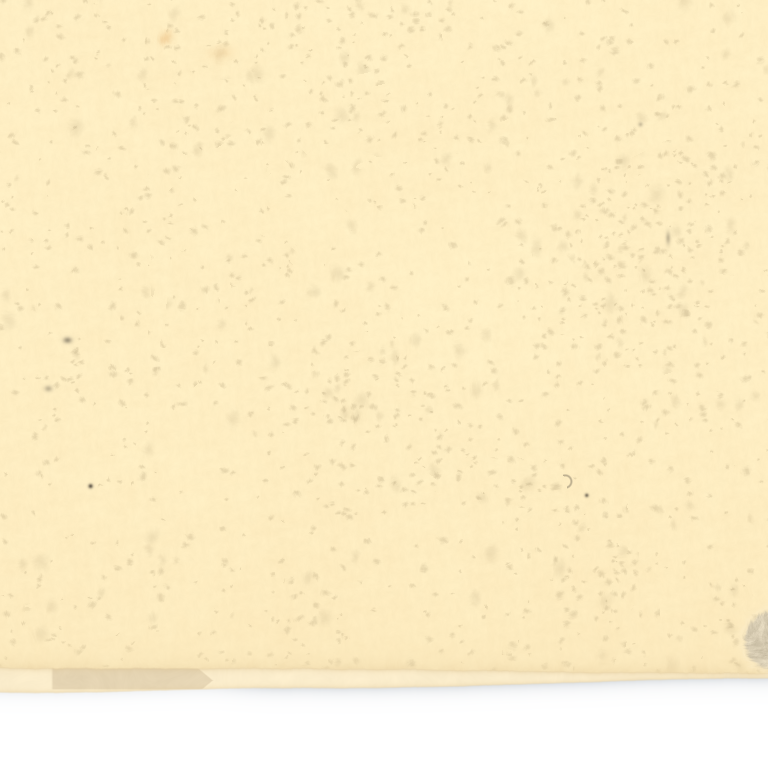
Write a WebGL 1 fragment shader that draws this texture.

```glsl
precision highp float;
// Aged cream paper with flecks, a folded lower edge and a chipped corner on white.
uniform vec2 u_resolution;

const vec3 PAPER = vec3(1.0, 0.940, 0.772);
const vec3 PAPER_WARM = vec3(0.988, 0.912, 0.735);
const vec3 FOLD_TAN = vec3(0.86, 0.76, 0.57);
const vec3 STRIP = vec3(0.985, 0.93, 0.80);
const vec3 PATCH = vec3(0.90, 0.835, 0.705);
const vec3 CHIP = vec3(0.83, 0.785, 0.685);
const vec3 FLECK = vec3(0.70, 0.63, 0.48);
const vec3 INK = vec3(0.36, 0.33, 0.28);
const vec3 SHADOW = vec3(0.80, 0.82, 0.84);
const float FLECK_STRENGTH = 0.30;
const float MOTTLE_STRENGTH = 0.55;

vec2 hash2(vec2 p) {
  vec3 q = fract(vec3(p.xyx) * vec3(0.1031, 0.1030, 0.0973));
  q += dot(q, q.yzx + 33.33);
  return fract((q.xx + q.yz) * q.zy);
}

// Turned and warped sine layers, roughly -1 to 1.
float sineLayers(vec2 p) {
  float sum = 0.0;
  float gain = 0.5;
  for (int i = 0; i < 6; i++) {
    p = mat2(0.8, 0.6, -0.6, 0.8) * p * 1.75 + 1.7;
    p += 0.7 * sin(p.yx * 0.8 + 2.1);
    sum += gain * sin(p.x) * sin(p.y);
    gain *= 0.75;
  }
  return sum;
}

// Cellular flecks: soft dots of random size around jittered cell points.
float flecks(vec2 p, float density) {
  vec2 cell = floor(p);
  float cover = 0.0;
  for (int y = -1; y <= 1; y++) {
    for (int x = -1; x <= 1; x++) {
      vec2 id = cell + vec2(float(x), float(y));
      vec2 offset = p - id - hash2(id);
      vec2 trait = hash2(id + 71.3);
      float size = mix(0.25, 0.75, trait.y);
      float dot1 = 1.0 - smoothstep(0.0, size, length(offset));
      cover = max(cover, dot1 * step(trait.x, density));
    }
  }
  return cover;
}

float blob(vec2 p, vec2 center, vec2 radius) {
  vec2 d = (p - center) / radius;
  return exp(-dot(d, d));
}

void main() {
  vec2 uv = gl_FragCoord.xy / u_resolution;
  float px = 1.0 / min(u_resolution.x, u_resolution.y);
  float soft = max(px, 0.0018);
  float fine = sineLayers(uv * 38.0);
  float broad = sineLayers(uv * 4.0 + 3.0);

  // Sheet colour: warmer toward the lower edge.
  float warmth = 0.22 + 0.40 * (1.0 - smoothstep(0.12, 0.65, uv.y));
  warmth += MOTTLE_STRENGTH * (0.40 * fine + 0.30 * broad);
  vec3 sheet = mix(PAPER, PAPER_WARM, clamp(warmth, -0.3, 1.3));
  sheet += 0.008 * sineLayers(uv * vec2(150.0, 120.0));

  // Flecks gather in worn areas.
  float worn = 0.18 + 0.22 * smoothstep(-0.1, 0.7, broad);
  worn += 0.55 * blob(uv, vec2(0.82, 0.67), vec2(0.12, 0.13));
  worn += 0.50 * blob(uv, vec2(0.49, 0.49), vec2(0.10, 0.05));
  worn += 0.45 * blob(uv, vec2(0.63, 0.39), vec2(0.16, 0.05));
  worn += 0.45 * blob(uv, vec2(0.45, 0.94), vec2(0.12, 0.07));
  worn += 0.40 * blob(uv, vec2(0.77, 0.26), vec2(0.05, 0.04));
  vec2 ragged = uv + 0.004 * vec2(fine, sineLayers(uv * 45.0 + 9.0));
  float grain = flecks(ragged * vec2(95.0, 110.0), 0.45 * worn);
  grain += 0.6 * flecks(ragged * vec2(55.0, 42.0) + 17.0, 0.25 * worn);
  sheet = mix(sheet, FLECK, FLECK_STRENGTH * grain);
  float rust = blob(ragged, vec2(0.215, 0.952), vec2(0.008));
  rust += 0.5 * blob(ragged, vec2(0.29, 0.93), vec2(0.014, 0.01));
  sheet = mix(sheet, vec3(0.92, 0.74, 0.50), 0.5 * rust);

  // Isolated dark specks and one small curved hair.
  float specks = 0.9 * blob(uv, vec2(0.118, 0.367), vec2(0.0030));
  specks += 0.75 * blob(uv, vec2(0.764, 0.355), vec2(0.0026));
  specks += 0.55 * blob(uv, vec2(0.088, 0.557), vec2(0.0055, 0.004));
  specks += 0.35 * blob(uv, vec2(0.063, 0.494), vec2(0.005, 0.004));
  specks += 0.35 * blob(uv, vec2(0.870, 0.690), vec2(0.003, 0.008));
  specks += 0.30 * blob(uv, vec2(0.834, 0.838), vec2(0.003));
  vec2 hair = uv - vec2(0.736, 0.373);
  float arc = 1.0 - smoothstep(0.0, 0.0025, abs(length(hair) - 0.008));
  specks += 0.4 * arc * step(0.0, hair.x + 0.3 * hair.y);
  sheet = mix(sheet, INK, min(specks, 1.0));

  // Fold with a tan rim and the narrow strip beneath it.
  float wobble = 0.0012 * sineLayers(vec2(uv.x * 24.0, 2.0));
  float fold = 0.130 - 0.006 * smoothstep(0.25, 0.95, uv.x) + wobble;
  float aboveFold = uv.y - fold;
  float rim = exp(-max(aboveFold, 0.0) / 0.007);
  sheet = mix(sheet, FOLD_TAN, rim * (0.42 + 0.18 * fine));
  sheet = mix(sheet, PAPER_WARM * 0.985, 0.4 * exp(-max(aboveFold, 0.0) / 0.04));
  float lower = 0.098 + 0.006 * smoothstep(0.05, 0.35, uv.x);
  lower += 0.013 * smoothstep(0.45, 1.0, uv.x) + 0.4 * wobble;
  vec3 strip = STRIP + 0.012 * fine;
  float patchEnd = 0.279 - 1.2 * abs(uv.y - 0.114);
  float inPatch = smoothstep(0.066, 0.070, uv.x) * (1.0 - smoothstep(patchEnd - 0.004, patchEnd, uv.x));
  inPatch *= smoothstep(0.101, 0.104, uv.y);
  strip = mix(strip, PATCH + 0.015 * fine, inPatch);
  strip = mix(strip, FOLD_TAN, 0.55 * exp(-abs(aboveFold) / 0.003));
  strip = mix(strip, FOLD_TAN, 0.45 * exp(-max(uv.y - lower, 0.0) / 0.0025));
  vec3 color = mix(strip, sheet, smoothstep(-soft, soft, aboveFold));

  // Chipped right corner with a pale torn rim.
  float chipDist = length((uv - vec2(1.006, 0.166)) / vec2(1.0, 1.08)) - 0.038 + 0.004 * fine;
  vec3 chip = CHIP + 0.09 * fine + 0.05 * sineLayers(uv * 70.0);
  color = mix(color, chip, 1.0 - smoothstep(-0.005, 0.003, chipDist));
  color = mix(color, STRIP, 0.45 * exp(-abs(chipDist - 0.003) / 0.003));

  // White ground with the sheet's soft shadow.
  float below = max(lower - uv.y, 0.0);
  float shade = 0.30 + 0.40 * smoothstep(0.26, 0.36, uv.x);
  vec3 ground = mix(vec3(1.0), SHADOW, shade * exp(-below / 0.008));
  color = mix(ground, color, smoothstep(-soft, soft, uv.y - lower));
  gl_FragColor = vec4(clamp(color, 0.0, 1.0), 1.0);
}
```
